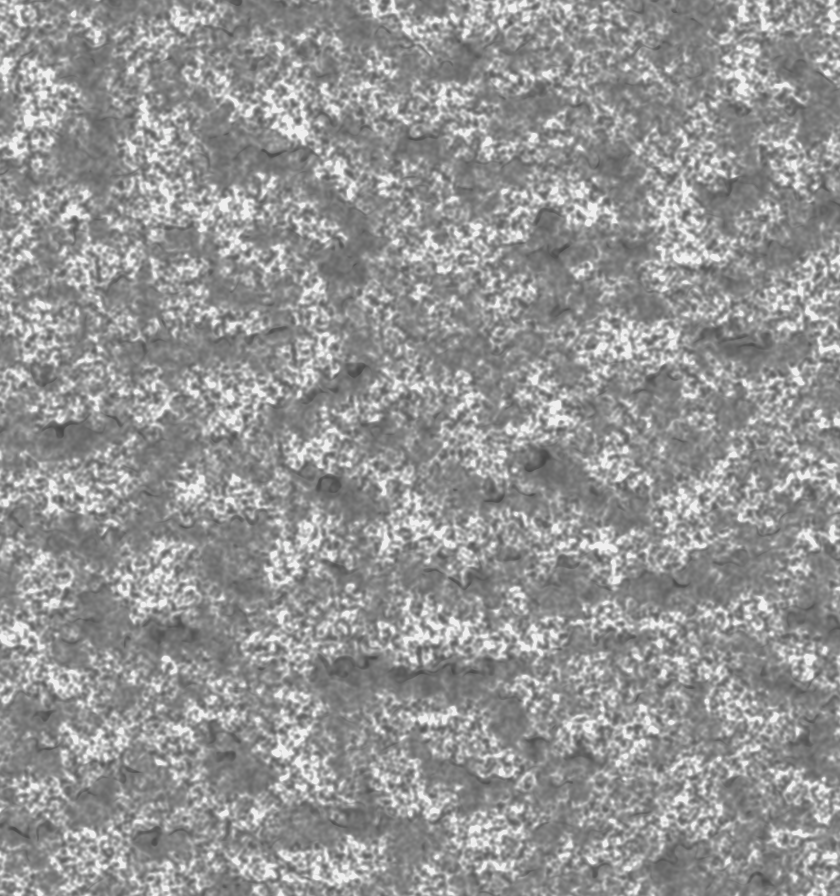
A Shadertoy shader for this texture:

```glsl
// Rough grey stone: smooth dull plates surrounded by pale, crumbly grain.
// A coarse noise field sets plates and crumbs, a fine one adds the flecks,
// and the upward slope of the coarse field casts thin shadows under lips.

const float PATCH_SCALE   = 15.0;   // plates per canvas height
const float GRAIN_SCALE   = 78.0;   // flecks per canvas height
const vec2  PATCH_STRETCH = vec2(0.92, 1.25);
const float WARP_AMOUNT   = 0.0045; // tearing of the plate outlines
const float PATCH_WEIGHT  = 0.60;
const float PLATE_GRAIN   = 0.30;   // fleck contrast on plates
const float CRUMB_GRAIN   = 1.08;   // fleck contrast in crumbs
const float LIP_REACH     = 0.009;
const float LIP_SHADOW    = 0.10;
const float TONE_MID      = 0.572;
const float TONE_SLOPE    = 0.120;
const float TONE_CURVE    = 0.017;
const vec3  STONE_TINT    = vec3(0.998, 1.0, 0.998);

const float NOISE_GAIN = 4.6;       // brings gradient noise to unit deviation
const float TAU = 6.2832;

float hash(vec2 cell) {
    vec3 h = fract(cell.xyx * vec3(0.1031, 0.1030, 0.0973));
    h += dot(h, h.yzx + 33.33);
    return fract((h.x + h.y) * h.z);
}

float cornerSlope(vec2 cell, vec2 corner, vec2 local) {
    float angle = TAU * hash(cell + corner);
    return dot(vec2(cos(angle), sin(angle)), local - corner);
}

float gradientNoise(vec2 p) {
    vec2 cell = floor(p);
    vec2 f = fract(p);
    vec2 w = f * f * f * (f * (f * 6.0 - 15.0) + 10.0);
    float low  = mix(cornerSlope(cell, vec2(0, 0), f), cornerSlope(cell, vec2(1, 0), f), w.x);
    float high = mix(cornerSlope(cell, vec2(0, 1), f), cornerSlope(cell, vec2(1, 1), f), w.x);
    return NOISE_GAIN * mix(low, high, w.y);
}

// Layered noise, normalised to unit deviation.
float layeredNoise(vec2 p, int layers, float falloff) {
    float sum = 0.0, power = 0.0, amplitude = 1.0;
    for (int i = 0; i < layers; i++) {
        sum += amplitude * gradientNoise(p);
        power += amplitude * amplitude;
        amplitude *= falloff;
        p = mat2(1.68, 1.26, -1.26, 1.68) * p + 17.3;
    }
    return sum * inversesqrt(power);
}

float patchHeight(vec2 p) {
    return layeredNoise(p * PATCH_STRETCH * PATCH_SCALE + 40.0, 3, 0.62);
}

void mainImage(out vec4 fragColor, in vec2 fragCoord) {
    vec2 uv = fragCoord / iResolution.y;

    // Plates with torn outlines
    vec2 tear = vec2(gradientNoise(uv * 55.0 + 9.0), gradientNoise(uv * 55.0 + 71.0));
    vec2 p = uv + WARP_AMOUNT * tear;
    float height = patchHeight(p);
    float crumble = smoothstep(-1.2, 0.9, height);

    // Flecks, strongest in the crumbs
    float grain = layeredNoise(uv * GRAIN_SCALE + 130.0, 2, 0.95);
    float score = PATCH_WEIGHT * height + mix(PLATE_GRAIN, CRUMB_GRAIN, crumble) * grain;
    score = clamp(score, -2.4, 2.3);

    // Shadow below overhanging lips
    float rise = patchHeight(p + vec2(-0.3, 1.0) * LIP_REACH) - height;
    float shadow = smoothstep(0.7, 1.9, rise) * (1.0 - 0.6 * crumble);

    float tone = TONE_MID + TONE_SLOPE * score + TONE_CURVE * score * score;
    tone -= LIP_SHADOW * shadow;
    fragColor = vec4(clamp(tone, 0.0, 0.95) * STONE_TINT, 1.0);
}
```
